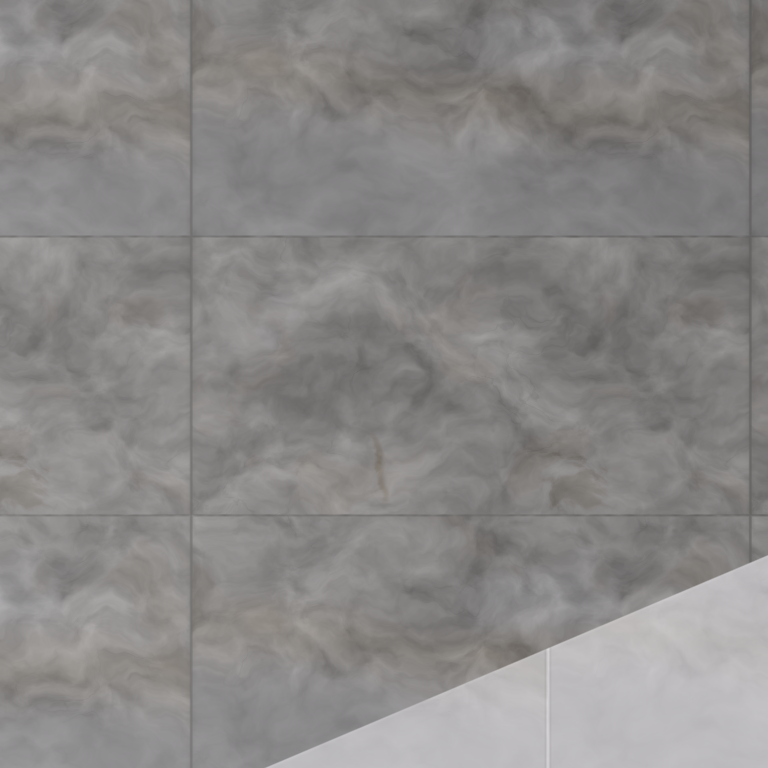
Give the GLSL for this texture, as a WebGL 1 fragment shader.

```glsl
precision highp float;

// Grey stone wall tiles in a straight grid, with a pale lit wedge in the lower right.
// Warped gradient noise makes the stone; two faces alternate by row and repeat in
// every column. Thin joints and a soft diagonal falloff of light are laid on top.

uniform vec2 u_resolution;

#define TILE vec2(0.728, 0.363)
#define GRID_ORIGIN vec2(0.249, 0.329)
#define LIT_JOINT_X 0.7135
#define WEDGE_START 0.345
#define WEDGE_SLOPE 0.423
#define JOINT_WIDTH 0.0034
#define CLOUD_CONTRAST 0.14
#define GRAIN_CONTRAST 0.10
#define STONE_COLOR vec3(0.522, 0.514, 0.511)
#define LIT_COLOR vec3(0.738, 0.730, 0.737)
#define JOINT_COLOR vec3(0.420, 0.415, 0.410)
#define STAIN_TINT vec3(-0.010, -0.026, -0.050)

vec2 gradientAt(vec2 cell) {
  float angle = 6.2832 * fract(sin(dot(cell, vec2(127.1, 311.7))) * 43758.5);
  return vec2(cos(angle), sin(angle));
}

float gradientNoise(vec2 p) {
  vec2 i = floor(p), f = p - i;
  vec2 u = f * f * f * (f * (f * 6.0 - 15.0) + 10.0);
  vec2 e = vec2(1.0, 0.0);
  float low = mix(dot(gradientAt(i), f), dot(gradientAt(i + e), f - e), u.x);
  float high = mix(dot(gradientAt(i + e.yx), f - e.yx),
                   dot(gradientAt(i + 1.0), f - 1.0), u.x);
  return 1.4 * mix(low, high, u.y);
}

float fbm(vec2 p) {
  float sum = 0.0, amplitude = 0.5;
  for (int i = 0; i < 5; i++) {
    sum += amplitude * gradientNoise(p);
    p = mat2(1.6, 1.2, -1.2, 1.6) * p + 3.7;
    amplitude *= 0.5;
  }
  return sum;
}

// Soft elliptical patch with an uneven rim, in tile coordinates
float patchMask(vec2 f, vec2 center, vec2 radius, float rim) {
  return smoothstep(1.3, 0.5, length((f - center) / radius) + rim);
}

// Colour offset of the stone: f spans one tile, banded is 0 or 1
vec3 stoneOffset(vec2 f, float banded) {
  vec2 q = f * TILE + 7.3 * banded;
  vec2 warp = vec2(fbm(q * 7.0), fbm(q * 7.0 + 19.0));
  vec2 w = q * vec2(0.72, 1.0) + 0.05 * warp;
  float cloud = fbm(w * 9.0);
  float grain = fbm(w * 36.0 + 5.0);
  float flecks = smoothstep(0.16, 0.5, fbm(w * 22.0 + 31.0));
  float broken = smoothstep(0.0, 0.3, fbm(w * 8.0 + 83.0));
  float veins = broken * smoothstep(0.035, 0.0, abs(fbm(w * 12.0 + 43.0)));
  float stain = smoothstep(0.05, 0.45, fbm(w * 10.0 + 61.0));

  // Banded face: tan layer above a calm bed with a pale upper seam
  float height = f.y - 0.45 + 0.2 * f.x + 0.12 * warp.y;
  float calm = banded * smoothstep(0.05, -0.08, height);
  float seam = banded * exp(-pow(height / 0.035, 2.0)) * smoothstep(0.2, 0.5, f.x);
  float layer = banded * exp(-pow((height - 0.16) / 0.09, 2.0));
  float pale = banded * patchMask(f, vec2(0.66, 0.69), vec2(0.13, 0.16), 1.5 * warp.x);

  // Blotchy face: dark clouded area, brown spot, pale pebble and a short crack
  float blotchy = 1.0 - banded;
  float dark = blotchy * patchMask(f, vec2(0.22, 0.46), vec2(0.14, 0.28), 2.0 * cloud);
  float spot = blotchy * patchMask(f, vec2(0.69, 0.10), vec2(0.05, 0.08), 2.0 * grain);
  pale += blotchy * patchMask(f, vec2(0.15, 0.71), vec2(0.04, 0.08), warp.x);
  float path = f.x - 0.342 + 0.07 * f.y - 0.025 * warp.x - 0.008 * grain;
  float crack = blotchy * smoothstep(0.009, 0.001, abs(path))
              * smoothstep(0.03, 0.08, f.y) * smoothstep(0.32, 0.24, f.y);

  float tone = (CLOUD_CONTRAST * cloud + GRAIN_CONTRAST * grain) * (1.0 - 0.5 * calm);
  tone -= (0.045 * flecks + 0.022 * veins) * (1.0 - 0.7 * calm);
  tone += 0.012 * calm + 0.025 * seam + 0.03 * pale - 0.025 * dark - 0.02 * spot;
  float tan = 0.45 * stain * (1.0 - calm) + 0.5 * layer + 0.5 * spot + 0.9 * crack;
  return vec3(tone - 0.035 * crack) + STAIN_TINT * tan + vec3(-0.003, 0.0, 0.008) * (calm + pale);
}

vec3 tiledOffset(vec2 uv, vec2 origin) {
  vec2 p = (uv - origin) / TILE;
  return stoneOffset(fract(p), mod(floor(p.y), 2.0));
}

// Distance to the nearest grid line, per axis, in canvas units
vec2 jointDistance(vec2 uv, vec2 origin) {
  return abs(fract((uv - origin) / TILE + 0.5) - 0.5) * TILE;
}

float lineMask(float dist, float width, float pixel) {
  return smoothstep(0.5 * width + pixel, max(0.5 * width - pixel, 0.0), dist);
}

void main() {
  vec2 uv = gl_FragCoord.xy / u_resolution;
  float pixel = 1.0 / min(u_resolution.x, u_resolution.y);

  // Shaded wall, brightest at the lower left
  float light = 0.075 * (0.5 - uv.x) + 0.035 * (0.5 - uv.y);
  vec3 wall = STONE_COLOR + light + tiledOffset(uv, GRID_ORIGIN);
  vec2 joint = jointDistance(uv, GRID_ORIGIN);
  float wear = 0.65 + 0.5 * gradientNoise(uv * 70.0);
  float joints = max(0.7 * lineMask(joint.x, JOINT_WIDTH, pixel),
                     wear * lineMask(joint.y, 0.8 * JOINT_WIDTH, pixel));
  wall -= 0.02 * smoothstep(0.009, 0.0, joint.x);
  wall = mix(wall, JOINT_COLOR + light, clamp(joints, 0.0, 1.0));

  // Lit wedge with its own pale joint
  vec2 litOrigin = vec2(LIT_JOINT_X, GRID_ORIGIN.y);
  vec3 lit = LIT_COLOR + 0.45 * tiledOffset(uv, litOrigin);
  float litJoint = jointDistance(uv, litOrigin).x;
  lit += 0.07 * lineMask(litJoint, JOINT_WIDTH, pixel)
       - 0.03 * lineMask(abs(litJoint - JOINT_WIDTH), 0.5 * JOINT_WIDTH, pixel);

  // Diagonal edge, with a thin bright rim
  float edge = (uv.y - WEDGE_SLOPE * (uv.x - WEDGE_START)) / length(vec2(1.0, WEDGE_SLOPE));
  lit += 0.03 * smoothstep(0.005, 0.0, abs(edge));
  gl_FragColor = vec4(mix(wall, lit, smoothstep(pixel, -pixel, edge)), 1.0);
}
```
